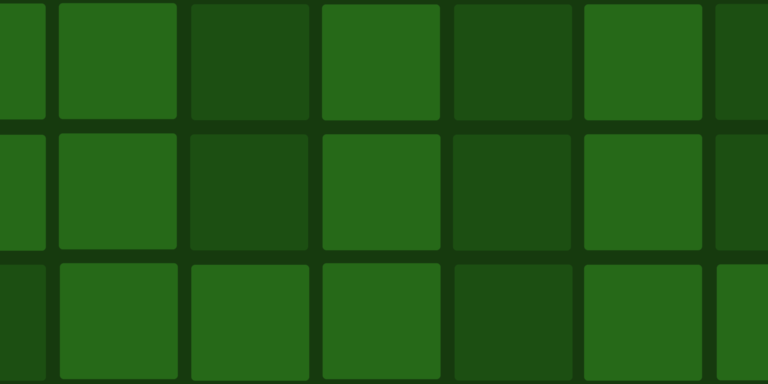
This pattern is drawn by a Shadertoy shader. Its source:

```glsl
// Rounded green tiles in two shades, set slightly unevenly in dark grout.

vec2 hash22(vec2 p) {
    vec3 q = fract(p.xyx * vec3(0.1031, 0.1030, 0.0973));
    q += dot(q, q.yzx + 33.33);
    return fract((q.xx + q.yz) * q.zy);
}

float roundedBox(vec2 p, vec2 halfSize, float radius) {
    vec2 q = abs(p) - halfSize + radius;
    return length(max(q, 0.0)) + min(max(q.x, q.y), 0.0) - radius;
}

// Dark tiles fall on every second column, and every fourth in the bottom row.
bool isDarkTile(vec2 cell) {
    if (cell.y < 0.5) return mod(cell.x, 4.0) < 0.5;
    return cell.x > 0.5 && mod(cell.x, 2.0) < 0.5;
}

void mainImage(out vec4 fragColor, in vec2 fragCoord) {
    vec2 uv = fragCoord / iResolution.y;

    // Grid of cells, measured in canvas heights
    vec2 pitch = vec2(0.3419, 0.3385);
    vec2 grid = (uv - vec2(-0.2035, -0.0078)) / pitch;
    vec2 cell = floor(grid);
    vec2 local = (fract(grid) - 0.5) * pitch;

    // Small misplacement of each tile
    local -= (hash22(cell + 7.0) - 0.5) * 0.005;

    float dist = roundedBox(local, vec2(0.1536, 0.151), 0.0104);
    float edge = max(0.0025, 0.75 / iResolution.y);
    float coverage = smoothstep(edge, -edge, dist);

    vec3 grout = vec3(0.085, 0.228, 0.055);
    vec3 tile = isDarkTile(cell) ? vec3(0.11, 0.31, 0.07) : vec3(0.15, 0.41, 0.095);
    fragColor = vec4(mix(grout, tile, coverage), 1.0);
}
```
